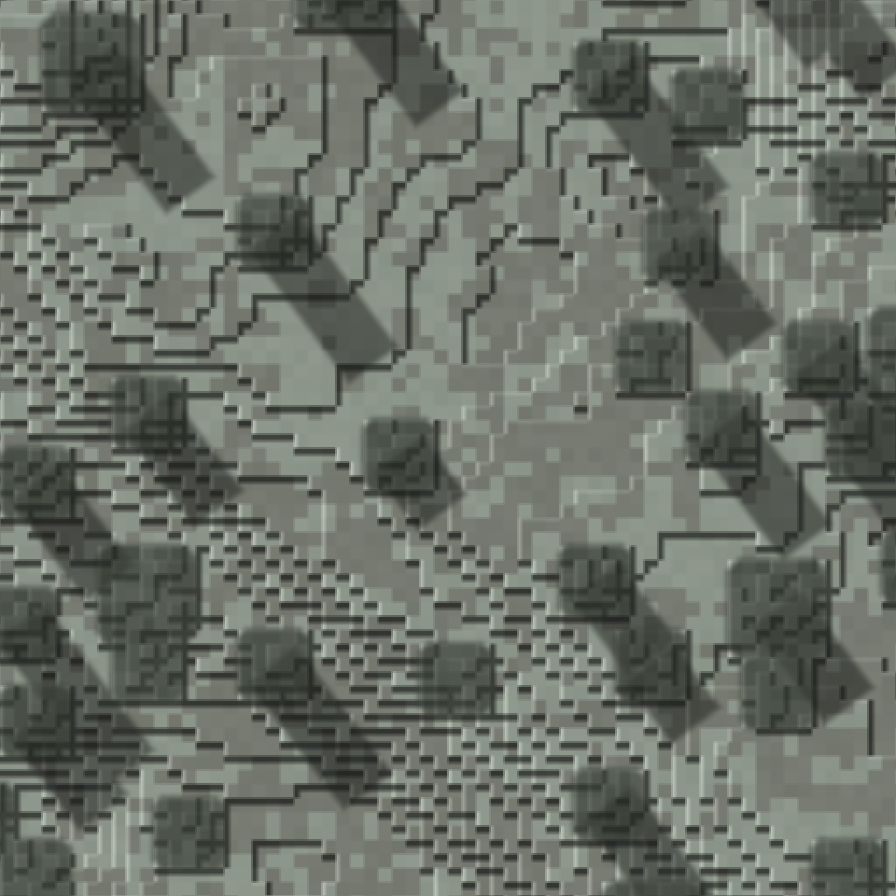
A Shadertoy shader for this pattern:

```glsl
const float CELLS = 64.0;   // terrain blocks across the canvas
const float PITCH = 9.0;    // blocks per tree slot

float hash(vec2 p) {
    vec3 q = fract(vec3(p.xyx) * vec3(0.1031, 0.1030, 0.0973));
    q += dot(q, q.yzx + 33.33);
    return fract((q.x + q.y) * q.z);
}

// Tree in a slot: centre, canopy radius, shadow length (negative = none)
vec4 tree(vec2 slot) {
    vec2 jitter = vec2(hash(slot + 7.0), hash(slot + 41.0));
    vec2 centre = floor(slot * PITCH + 1.0 + jitter * 7.0) + 0.5;
    vec2 p = centre / CELLS;
    float density = 0.4 + 0.42 * smoothstep(0.68, 0.9, p.x)
                  + 0.3 * (1.0 - smoothstep(0.1, 0.4, length(p - vec2(0.1, 0.25))));
    bool present = hash(slot + 83.0) < density;
    float radius = 2.5 + step(0.8, hash(slot + 19.0));
    float len = hash(slot + 57.0);
    return vec4(centre, present ? radius : -9.0,
                present && len > 0.5 ? 5.0 + 16.0 * (len - 0.5) : -9.0);
}

// Square with clipped corners
float canopyDistance(vec2 q, float radius) {
    q = abs(q);
    return max(max(q.x, q.y) - radius, (q.x + q.y - radius * 1.75) * 0.7);
}

// Terraced ground: a long slope, rolling sines and three steep corners
float groundLevel(vec2 p) {
    float h = 13.0 * smoothstep(0.15, 0.68, dot(p, vec2(0.6, 0.8)));
    h += 1.5 * sin(p.x * 7.0 + 1.5 * sin(p.y * 6.0) + 1.2);
    h += 1.1 * sin(p.y * 11.0 - p.x * 6.0);
    h += 0.4 * sin(p.x * 23.0 + 2.0 * sin(p.y * 17.0));
    h += 0.2 * sin(p.y * 41.0 + p.x * 33.0);
    h -= 9.0 * (1.0 - smoothstep(0.0, 0.2, length(p - vec2(0.0, 0.06))));
    h += 8.0 * (1.0 - smoothstep(0.0, 0.22, length(p - vec2(0.0, 0.95))));
    h += 8.0 * (1.0 - smoothstep(0.0, 0.2, length(p - vec2(0.97, 0.92))));
    return floor(h);
}

// Ground plus stepped crowns of leaves
float level(vec2 cell) {
    float crown = 0.0;
    for (int j = -1; j <= 1; j++)
    for (int i = -1; i <= 1; i++) {
        vec4 t = tree(floor(cell / PITCH) + vec2(i, j));
        float d = canopyDistance(cell + 0.5 - t.xy, t.z);
        if (d < 0.0)
            crown = max(crown, 1.0 + step(d, -0.9) + step(0.55, hash(cell + 5.0)));
    }
    return groundLevel(cell / CELLS) + crown;
}

vec3 groundColour(vec2 cell) {
    float grain = hash(cell + 3.0);
    float patchTone = hash(floor(cell * 0.5 + grain * 0.6) + 71.0);
    vec2 p = cell / CELLS;
    float broad = 0.12 * sin(p.x * 9.0 + 2.0 * sin(p.y * 8.0)) + 0.1 * sin(p.y * 13.0 - p.x * 5.0);
    float tone = 0.6 * patchTone + 0.4 * grain + broad;
    vec3 colour = mix(vec3(0.46, 0.475, 0.44), vec3(0.55, 0.585, 0.54), step(0.48, tone));
    return colour + 0.03 * (hash(cell + 29.0) - 0.5);
}

vec3 landscape(vec2 pos) {
    vec2 cell = floor(pos), f = pos - cell;

    // Canopy cover and slanted shadows
    float cover = 0.0, shadow = 0.0;
    vec2 dir = vec2(0.6, -0.8);
    for (int j = -1; j <= 2; j++)
    for (int i = -2; i <= 1; i++) {
        vec4 t = tree(floor(cell / PITCH) + vec2(i, j));
        vec2 q = pos - t.xy;
        cover = max(cover, 1.0 - smoothstep(-0.25, 0.5, canopyDistance(q, t.z)));
        float along = abs(dot(q, dir) - 0.5 * t.w) - 0.5 * t.w;
        float across = abs(dot(q, vec2(0.8, 0.6))) - 2.1;
        shadow = max(shadow, 1.0 - smoothstep(-0.3, 0.4, max(along, across)));
    }
    vec3 leaves = vec3(0.315, 0.34, 0.305) + 0.07 * (hash(cell + 13.0) - 0.5);
    vec3 colour = mix(groundColour(cell) * (1.0 - 0.4 * shadow),
                      leaves * (1.0 - 0.18 * shadow), cover);

    // Step edges, lit from the upper left
    float here = level(cell);
    float up = level(cell + vec2(0.0, 1.0)) - here;
    float left = level(cell - vec2(1.0, 0.0)) - here;
    float dark = max(clamp(up, 0.0, 1.0) * smoothstep(0.4, 0.6, f.y),
                     clamp(left, 0.0, 1.0) * (1.0 - smoothstep(0.3, 0.5, f.x)));
    float light = max(clamp(-left, 0.0, 1.0) * (1.0 - smoothstep(0.12, 0.32, f.x)),
                      0.4 * clamp(-up, 0.0, 1.0) * smoothstep(0.7, 0.9, f.y));
    colour += 0.2 * light * (1.0 - 0.65 * cover) * (1.0 - 0.5 * shadow);
    return colour * (1.0 - dark * mix(0.56, 0.3, max(cover, 0.5 * shadow)));
}

void mainImage(out vec4 fragColor, in vec2 fragCoord) {
    vec2 pos = fragCoord / iResolution.y * CELLS;
    // Four samples soften the block edges
    vec3 sum = vec3(0.0);
    for (int k = 0; k < 4; k++)
        sum += landscape(pos + 0.18 * (vec2(k & 1, k >> 1) - 0.5));
    fragColor = vec4(sum / 4.0, 1.0);
}
```
